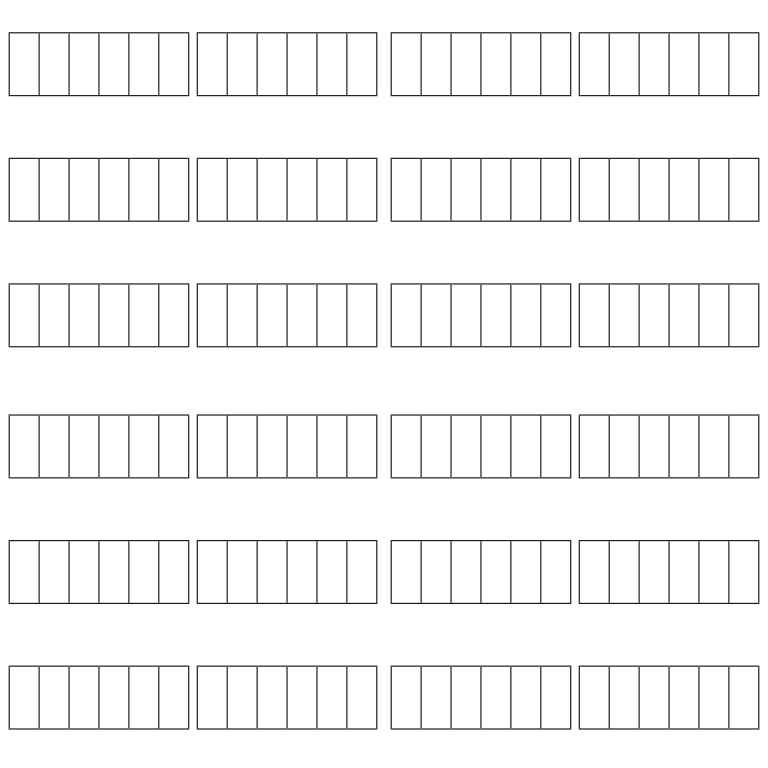
Give the GLSL for this pattern, as a Shadertoy shader.

```glsl
// Black outlined strips of six cells, in paired columns and triple rows, on white paper.
#define ORIGIN vec2(0.0120, 0.0427)       // first strip corner, from the top left
#define BLOCK_PITCH vec2(0.4974, 0.4977)  // step between blocks of strips
#define STRIP_PITCH vec2(0.2449, 0.1635)  // step between strips in a block
#define STRIP_SIZE vec2(0.2337, 0.0818)
#define BLOCKS vec2(2.0, 2.0)
#define STRIPS vec2(2.0, 3.0)             // strips in each block
#define CELLS vec2(6.0, 1.0)              // cells in each strip
#define LINE_WIDTH 0.0014
#define EDGE_SOFTNESS 1.15                // filter width in output samples
#define INK vec3(0.0)
#define PAPER vec3(1.0)

// Share of the filter window, per axis, that a centred band covers.
vec2 bandCoverage(vec2 offset, vec2 halfWidth, vec2 window) {
    vec2 high = min(offset + 0.5 * window, halfWidth);
    vec2 low = max(offset - 0.5 * window, -halfWidth);
    return clamp((high - low) / window, 0.0, 1.0);
}

// Move into the nearest of a limited number of repeats.
vec2 repeatLimited(vec2 p, vec2 pitch, vec2 count) {
    vec2 margin = 0.5 * (STRIP_PITCH - STRIP_SIZE);
    vec2 index = clamp(floor((p + margin) / pitch), vec2(0.0), count - 1.0);
    return p - index * pitch;
}

// Ink of one strip whose corner is at zero.
float stripInk(vec2 p, vec2 window) {
    vec2 cellSize = STRIP_SIZE / CELLS;
    vec2 nearestLine = clamp(floor(p / cellSize + 0.5), vec2(0.0), CELLS) * cellSize;
    vec2 halfLine = vec2(0.5 * LINE_WIDTH);
    vec2 stroke = bandCoverage(p - nearestLine, halfLine, window);
    vec2 halfSize = 0.5 * STRIP_SIZE;
    vec2 extent = bandCoverage(p - halfSize, halfSize + halfLine, window);
    return max(stroke.x * extent.y, stroke.y * extent.x);
}

void mainImage(out vec4 fragColor, in vec2 fragCoord) {
    vec2 uv = fragCoord / iResolution.xy;
    vec2 window = EDGE_SOFTNESS / iResolution.xy;

    // Measure down from the top, then fold blocks and strips.
    vec2 p = vec2(uv.x, 1.0 - uv.y) - ORIGIN;
    p = repeatLimited(p, BLOCK_PITCH, BLOCKS);
    p = repeatLimited(p, STRIP_PITCH, STRIPS);

    fragColor = vec4(mix(PAPER, INK, stripInk(p, window)), 1.0);
}
```
